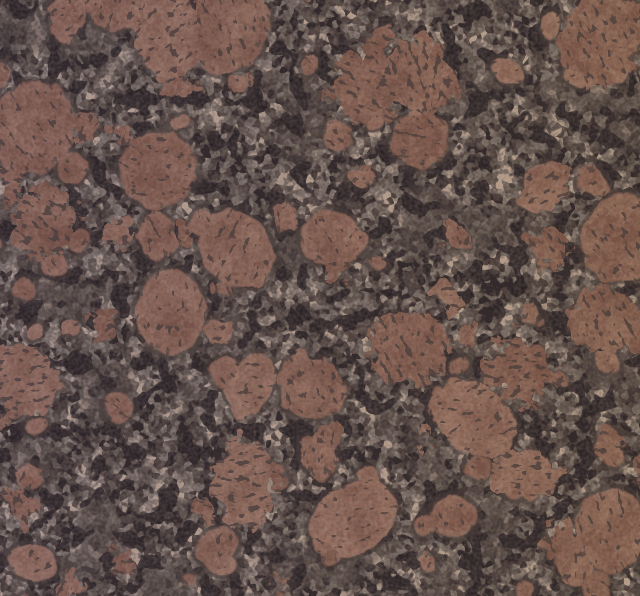
Reproduce this texture procedurally as a WebGL 1 fragment shader.

```glsl
precision highp float;
// Polished brown granite: rounded pink feldspar ovoids in a dark, speckled groundmass.
uniform vec2 u_resolution;

const vec3 MICA = vec3(0.20, 0.165, 0.175);
const vec3 UMBER = vec3(0.31, 0.26, 0.25);
const vec3 TAUPE = vec3(0.38, 0.33, 0.31);
const vec3 ASH = vec3(0.47, 0.42, 0.40);
const vec3 CREAM = vec3(0.70, 0.61, 0.55);
const vec3 ROSE = vec3(0.48, 0.345, 0.30);
const vec3 SALMON = vec3(0.60, 0.46, 0.405);

float hash(vec2 p) {
  vec3 q = fract(p.xyx * vec3(0.1031, 0.1030, 0.0973));
  q += dot(q, q.yzx + 33.33);
  return fract((q.x + q.y) * q.z);
}

vec2 hash2(vec2 p) {
  return vec2(hash(p), hash(p + vec2(47.7, 19.3)));
}

vec2 rotate(vec2 p, float angle) {
  float c = cos(angle), s = sin(angle);
  return vec2(c * p.x - s * p.y, s * p.x + c * p.y);
}

float slope(vec2 corner, vec2 offset) {
  float angle = 6.2832 * hash(corner);
  return dot(vec2(cos(angle), sin(angle)), offset);
}

// Gradient noise, centred on zero
float noise(vec2 p) {
  vec2 i = floor(p), f = fract(p);
  vec2 u = f * f * f * (f * (f * 6.0 - 15.0) + 10.0);
  vec2 e = vec2(0.0, 1.0);
  float low = mix(slope(i, f), slope(i + e.yx, f - e.yx), u.x);
  float high = mix(slope(i + e.xy, f - e.xy), slope(i + e.yy, f - e.yy), u.x);
  return mix(low, high, u.y);
}

// Random tone per crystal, with softened cell borders
float grains(vec2 p) {
  vec2 id = floor(p);
  float tone = 0.0, total = 0.0;
  for (int j = -1; j <= 1; j++) {
    for (int i = -1; i <= 1; i++) {
      vec2 cell = id + vec2(float(i), float(j));
      vec2 d = cell + hash2(cell) - p;
      float weight = exp(-14.0 * dot(d, d)) + 1e-6;
      tone += weight * hash(cell + 83.1);
      total += weight;
    }
  }
  return tone / total;
}

// Scattered ellipses: x = signed distance, y = raggedness, z = shade
vec3 ovoids(vec2 p, float size, float rMin, float rMax, float density, float seed) {
  vec3 nearest = vec3(1.0, 0.0, 0.0);
  vec2 id = floor(p / size);
  for (int j = -1; j <= 1; j++) {
    for (int i = -1; i <= 1; i++) {
      vec2 cell = id + vec2(float(i), float(j));
      vec2 key = cell + seed;
      vec2 shape = hash2(key + 31.7);
      vec2 look = hash2(key + 71.9);
      vec2 d = p - (cell + 0.5 + 0.8 * (hash2(key) - 0.5)) * size;
      d = rotate(d, 3.1416 * shape.y);
      d.x *= mix(1.0, 1.4, look.y);
      float dist = length(d) - mix(rMin, rMax, shape.x);
      if (hash(key + 5.3) < density && dist < nearest.x) nearest = vec3(dist, look);
    }
  }
  return nearest;
}

vec3 mineralRamp(float t) {
  vec3 c = mix(MICA, UMBER, smoothstep(0.0, 0.25, t));
  c = mix(c, TAUPE, smoothstep(0.25, 0.45, t));
  c = mix(c, ASH, smoothstep(0.45, 0.65, t));
  return mix(c, CREAM, smoothstep(0.65, 0.95, t));
}

vec3 groundmass(vec2 p, float grain, float fine) {
  float cluster = noise(p * 24.0 + 8.0);
  vec3 c = mineralRamp(0.02 + 0.8 * grain + 0.45 * cluster + 0.25 * fine);
  float matte = smoothstep(0.05, 0.3, noise(p * 9.0 + 40.0));
  c = mix(c, mix(UMBER, TAUPE, 0.6 + fine), 0.55 * matte);
  float flake = noise(p * 27.0 + 90.0) + 0.4 * noise(p * 62.0 + 13.0);
  return mix(c, MICA * (1.0 + 0.5 * fine), 0.85 * smoothstep(0.13, 0.24, flake));
}

vec3 feldspar(vec2 p, vec3 body, float grain, float fine) {
  float tone = 0.12 + 0.4 * body.z + 0.5 * (grain - 0.5) + 0.5 * fine + 0.6 * noise(p * 19.0);
  vec3 c = mix(ROSE, SALMON, clamp(tone, -0.2, 1.2));
  // Short dark inclusions along a direction of each crystal
  vec2 q = rotate(p, 3.1416 * body.z) * vec2(58.0, 105.0);
  float fleck = noise(q) + 0.35 * noise(q * 2.1 + 7.0);
  float threshold = mix(0.30, 0.14, body.y);
  c = mix(c, UMBER * 0.95, 0.8 * smoothstep(threshold, threshold + 0.16, fleck));
  // Faint pale band just within the edge
  float band = smoothstep(0.006, 0.0, abs(body.x + 0.006));
  return mix(c, SALMON, 0.3 * band * (1.0 - body.y));
}

void main() {
  vec2 p = gl_FragCoord.xy / u_resolution.y;
  vec2 warp = vec2(noise(p * 60.0), noise(p * 60.0 + 31.0));
  float grain = grains((p + 0.006 * warp) * 108.0);
  float fine = noise(p * 175.0);

  vec3 large = ovoids(p, 0.165, 0.036, 0.083, 0.85, 3.0);
  vec3 small = ovoids(p, 0.082, 0.014, 0.030, 0.55, 120.0);
  vec3 body = small;
  if (large.x < small.x) body = large;
  float ragged = body.y * body.y;
  body.x += noise(p * 36.0 + 60.0) * mix(0.007, 0.045, ragged);
  body.x += (grain - 0.5) * mix(0.003, 0.022, ragged);

  // Ground, dark reaction rim, then the crystals
  vec3 color = groundmass(p, grain, fine);
  float rim = smoothstep(0.007, 0.002, abs(body.x - 0.004));
  color = mix(color, UMBER * 0.92, 0.6 * rim * (1.0 - ragged));
  float inside = smoothstep(0.0025, -0.0025, body.x);
  color = mix(color, feldspar(p, body, grain, fine), inside);

  // Cool on the left, warm on the right
  float side = gl_FragCoord.x / u_resolution.x - 0.5;
  color *= 1.0 + side * vec3(0.03, 0.02, -0.08);
  gl_FragColor = vec4(color, 1.0);
}
```
